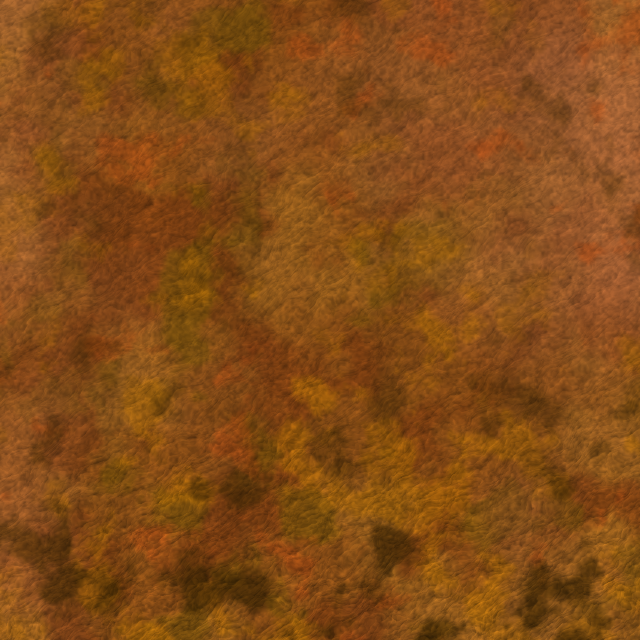
Reproduce this texture procedurally as a Shadertoy shader.

```glsl
const vec3 BROWN  = vec3(0.50, 0.28, 0.08);
const vec3 OCHRE  = vec3(0.55, 0.34, 0.10);
const vec3 RUST   = vec3(0.45, 0.22, 0.06);
const vec3 ROSE   = vec3(0.64, 0.38, 0.22);
const vec3 OLIVE  = vec3(0.43, 0.29, 0.04);
const vec3 SHADOW = vec3(0.26, 0.16, 0.02);
const vec3 GOLD   = vec3(0.62, 0.38, 0.03);
const vec3 EMBER  = vec3(0.64, 0.27, 0.07);

const float PATCH_SCALE  = 5.0;    // broad stains across the canvas
const float BLOTCH_SCALE = 13.0;   // small stains
const float RELIEF_SCALE = 30.0;   // largest lumps
const float GRAIN_SCALE  = 210.0;  // finest speckle
const float RELIEF_ANGLE = 0.6;    // direction of the ridges
const float RELIEF_DEPTH = 0.34;
const float GRAIN_DEPTH  = 0.17;
const float STREAK_DEPTH = 0.035;

float hash(vec2 p) {
    vec3 q = fract(p.xyx * vec3(0.1031, 0.1030, 0.0973));
    q += dot(q, q.yzx + 33.33);
    return fract((q.x + q.y) * q.z);
}

float valueNoise(vec2 p) {
    vec2 i = floor(p), f = fract(p);
    f = f * f * (3.0 - 2.0 * f);
    vec2 e = vec2(0.0, 1.0);
    return mix(mix(hash(i), hash(i + e.yx), f.x),
               mix(hash(i + e.xy), hash(i + e.yy), f.x), f.y);
}

float fbm(vec2 p) {
    float sum = 0.0, amp = 0.5;
    for (int i = 0; i < 5; i++) {
        sum += amp * valueNoise(p);
        p = mat2(1.6, 1.2, -1.2, 1.6) * p + 17.3;
        amp *= 0.5;
    }
    return sum / 0.97;
}

// Squared distance to the nearest scattered point
float cellular(vec2 p) {
    vec2 cell = floor(p);
    float nearest = 2.0;
    for (int y = -1; y <= 1; y++)
    for (int x = -1; x <= 1; x++) {
        vec2 c = cell + vec2(x, y);
        vec2 d = c + vec2(hash(c), hash(c + 71.7)) - p;
        nearest = min(nearest, dot(d, d));
    }
    return nearest;
}

// Side-lit slope of layered cells, stretched along the ridge direction
float relief(vec2 uv) {
    float c = cos(RELIEF_ANGLE), s = sin(RELIEF_ANGLE);
    vec2 p = mat2(c, -s, s, c) * uv * vec2(1.0, 1.5) * RELIEF_SCALE;
    p += 1.6 * vec2(fbm(p * 0.6), fbm(p * 0.6 + 40.0));
    float slope = 0.0, amp = 0.8;
    for (int i = 0; i < 3; i++) {
        slope += amp * (cellular(p + vec2(0.0, 0.3)) - cellular(p));
        p = p * 2.1 + 9.4;
        amp *= 0.95;
    }
    return slope;
}

void mainImage(out vec4 fragColor, in vec2 fragCoord) {
    vec2 uv = fragCoord / iResolution.xy;

    // Broad regions: rosy upper right and left edge, mossy base
    float broad = fbm(uv * PATCH_SCALE + 3.0) - 0.5;
    float corner = smoothstep(0.55, 0.05, length((uv - vec2(0.95, 0.82)) * vec2(1.1, 0.8)));
    float leftEdge = 0.55 * smoothstep(0.22, 0.0, uv.x);
    float rosy = clamp(max(corner, leftEdge) + broad * 1.1, 0.0, 1.0);
    float mossy = smoothstep(0.5, 0.0, uv.y) * (1.0 - 0.7 * leftEdge);

    // Stains
    float tone   = fbm(uv * PATCH_SCALE + 21.0);
    float rust   = fbm(uv * BLOTCH_SCALE * 0.7 + 47.0);
    float olive  = fbm(uv * BLOTCH_SCALE * 0.8 + 83.0);
    float dark   = fbm(uv * BLOTCH_SCALE + 115.0);
    float bright = fbm(uv * BLOTCH_SCALE + 160.0);
    float green  = 1.0 - rosy;

    vec3 color = mix(BROWN, OCHRE, smoothstep(0.38, 0.64, tone));
    color = mix(color, RUST, 0.8 * smoothstep(0.46, 0.68, rust));
    color = mix(color, OLIVE, 0.75 * green * smoothstep(0.56, 0.72, olive + 0.09 * mossy));
    color = mix(color, ROSE, 0.8 * rosy);
    color = mix(color, EMBER, 0.5 * smoothstep(0.64, 0.80, 1.0 - bright));
    color = mix(color, GOLD, 0.65 * green * smoothstep(0.60, 0.78, bright + 0.10 * mossy));
    color = mix(color, SHADOW, (0.4 + 0.4 * mossy) * smoothstep(0.60, 0.80, dark + 0.09 * mossy));

    // Faint upright streaks from layered sines
    float streak = sin(uv.x * 27.0 + 1.0) + 0.6 * sin(uv.x * 61.0 + 2.5 * broad);
    color *= 1.0 + STREAK_DEPTH * streak;

    // Relief and grain
    float grain = 0.6 * valueNoise(uv * GRAIN_SCALE) + 0.4 * valueNoise(uv * GRAIN_SCALE * 0.47 + 5.0) - 0.5;
    float depth = RELIEF_DEPTH * (0.75 + 0.5 * mossy - 0.25 * rosy);
    color *= 1.0 + depth * relief(uv) + 2.0 * GRAIN_DEPTH * grain;

    fragColor = vec4(clamp(color, 0.0, 1.0), 1.0);
}
```
